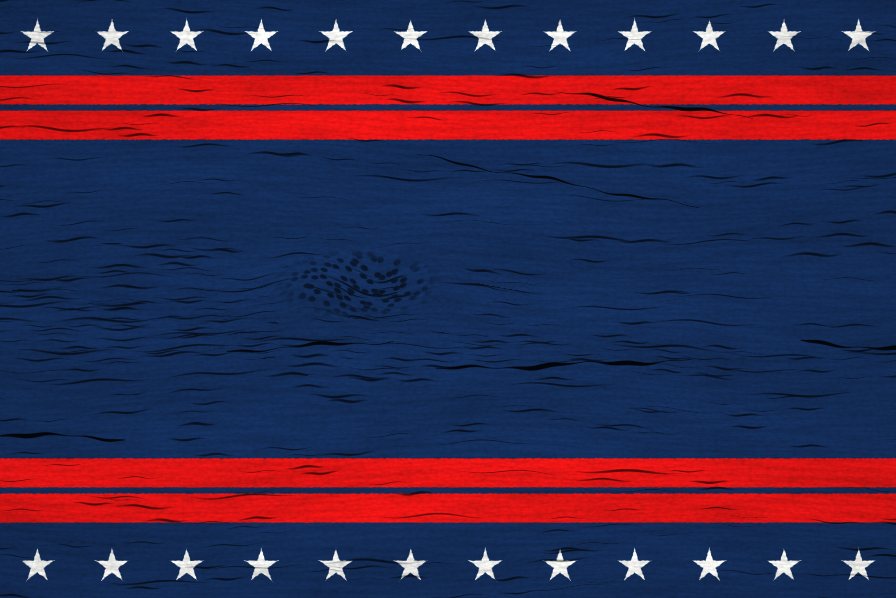
This background is drawn by a Shadertoy shader. Its source:

```glsl
// Weathered wooden board painted navy, with paired red stripes and a row of
// white stars along the top and bottom. Distance functions shape the paint;
// stretched cellular noise, layered sines and hashed slivers make the wood.

#define NAVY vec3(0.070, 0.163, 0.322)
#define RED vec3(0.830, 0.075, 0.075)
#define WHITE vec3(0.900, 0.900, 0.890)
#define STRIPE_PAIR_Y 0.1797
#define STRIPE_OFFSET 0.0294
#define STRIPE_HALF 0.0243
#define STAR_SPACING 0.125
#define STAR_RADIUS 0.0285
#define STAR_ROWS vec2(0.0535, 0.9385)
#define GRAIN_DEPTH 0.34
#define KNOT_CENTER vec2(0.60, 0.525)

vec2 hash2(vec2 p) {
    vec3 q = fract(p.xyx * vec3(0.1031, 0.1030, 0.0973));
    q += dot(q, q.yzx + 33.33);
    return fract((q.xx + q.yz) * q.zy);
}

// Distance to the nearest random cell point
float cellular(vec2 p) {
    vec2 cell = floor(p), f = p - cell;
    float nearest = 2.0;
    for (int j = -1; j <= 1; j++)
        for (int i = -1; i <= 1; i++) {
            vec2 o = vec2(i, j);
            vec2 r = o + hash2(cell + o) - f;
            nearest = min(nearest, dot(r, r));
        }
    return sqrt(nearest);
}

// Coverage of a shape from its signed distance
float fill(float d, float px) {
    return 1.0 - smoothstep(-px, px, d);
}

// Soft elliptical region, 1 at its center
float region(vec2 p, vec2 center, vec2 size) {
    vec2 q = (p - center) / size;
    return exp(-dot(q, q));
}

float starDistance(vec2 p, float radius) {
    const float SECTOR = 1.256637;
    float a = mod(atan(p.x, p.y) + 0.5 * SECTOR, SECTOR) - 0.5 * SECTOR;
    vec2 q = length(p) * vec2(cos(a), abs(sin(a)));
    return dot(q, vec2(0.309, 0.951)) - 0.309 * radius;
}

// Long tapered split running from a to b
float split(vec2 p, vec2 a, vec2 b, float width, float px) {
    float t = (p.x - a.x) / (b.x - a.x);
    float y = mix(a.y, b.y, t) + 0.003 * sin(p.x * 31.0 + a.y * 40.0)
            + 0.0012 * sin(p.x * 97.0);
    float w = width * sqrt(max(4.0 * t * (1.0 - t), 0.0))
            * (0.55 + 0.45 * sin(p.x * 43.0 + a.x * 9.0));
    return step(abs(t - 0.5), 0.5) * fill(abs(p.y - y) - w, px);
}

// Short slivers, one at most in each cell of a stretched grid
float slivers(vec2 p, vec2 freq, float density, float px) {
    vec2 q = p * freq;
    float row = floor(q.y);
    q.x += 7.0 * hash2(vec2(row, freq.x)).x;
    vec2 h = hash2(vec2(floor(q.x), row) + freq);
    vec2 f = fract(q) - 0.5;
    float taper = max(1.0 - 4.0 * f.x * f.x, 0.0);
    float y = (f.y - 0.4 * (h.y - 0.5) - 0.12 * sin(q.x * 9.0 + h.y * 6.0)) / freq.y;
    return step(h.x, density) * taper * fill(abs(y) - 0.0022 * taper * h.y, px);
}

void mainImage(out vec4 fragColor, in vec2 fragCoord) {
    vec2 p = fragCoord / iResolution.xy * vec2(1.5, 1.0);
    float px = 0.8 / iResolution.y;

    // Wood coordinates: fibers drift gently and bend around the knot
    float knot = region(p, KNOT_CENTER, vec2(0.14, 0.060));
    vec2 wood = p;
    wood.y += 0.010 * sin(p.x * 4.1 + p.y * 5.0) + 0.004 * sin(p.x * 11.0 - p.y * 17.0)
            + 0.025 * knot * sin(p.x * 22.0);
    float fiber = cellular(wood * vec2(9.0, 130.0));
    float fine = cellular(wood * vec2(70.0, 260.0));
    float mottle = cellular(p * vec2(140.0, 170.0));
    float broad = sin(wood.y * 37.0 + sin(p.x * 5.0)) * sin(p.x * 6.3 + wood.y * 9.0);

    // Stripes mirrored about the middle, with slightly worn edges
    float edge = min(p.y, 1.0 - p.y) + 0.0016 * (mottle - 0.5);
    float stripe = abs(abs(edge - STRIPE_PAIR_Y) - STRIPE_OFFSET) - STRIPE_HALF;
    vec3 color = mix(NAVY, RED, fill(stripe, px));

    // Repeated stars
    float rowY = p.y < 0.5 ? STAR_ROWS.x : STAR_ROWS.y;
    vec2 s = vec2((fract(p.x / STAR_SPACING) - 0.5) * STAR_SPACING, p.y - rowY);
    float star = fill(starDistance(s, STAR_RADIUS) + 0.0015 * (mottle - 0.5), px);
    color = mix(color, WHITE, star);

    // Grain and blotchy paint
    float tone = 0.5 * (fiber - 0.5) + 0.35 * (fine - 0.5) + 0.30 * (mottle - 0.5);
    color *= 1.02 - GRAIN_DEPTH * tone + 0.05 * broad;

    // Cracks gather in the left middle and thin out elsewhere
    float rough = region(p, vec2(0.20, 0.46), vec2(0.42, 0.10))
                + 0.5 * region(p, vec2(0.95, 0.41), vec2(0.60, 0.07));
    float crack = 0.0;
    for (int i = 0; i < 3; i++) {
        float k = float(i);
        vec2 freq = vec2(5.0 + 4.0 * k, 42.0 + 23.0 * k);
        crack = max(crack, slivers(wood + 0.37 * k, freq, 0.10 + 0.45 * rough, px));
    }
    float pits = 1.0 - smoothstep(0.20, 0.42, cellular(wood * vec2(52.0, 75.0)));
    crack = max(crack, pits * smoothstep(0.25, 0.8, knot) * 0.85);
    crack *= 0.75 - 0.3 * star;

    // Main splits in the board
    crack = max(crack, split(p, vec2(0.70, 0.740), vec2(1.17, 0.652), 0.0022, px));
    crack = max(crack, split(p, vec2(0.73, 0.382), vec2(1.16, 0.398), 0.0045, px));
    crack = max(crack, split(p, vec2(0.38, 0.413), vec2(0.66, 0.430), 0.0032, px));
    crack = max(crack, split(p, vec2(1.34, 0.430), vec2(1.56, 0.410), 0.0045, px));
    crack = max(crack, split(p, vec2(-0.05, 0.276), vec2(0.21, 0.266), 0.0040, px));
    crack = max(crack, split(p, vec2(0.93, 0.846), vec2(1.26, 0.803), 0.0032, px));
    color = mix(color, color * 0.12, crack);

    // Gentle darkening toward the corners
    vec2 c = p / vec2(1.5, 1.0) - 0.5;
    color *= 1.05 - 0.28 * dot(c, c);
    fragColor = vec4(clamp(color, 0.0, 1.0), 1.0);
}
```
